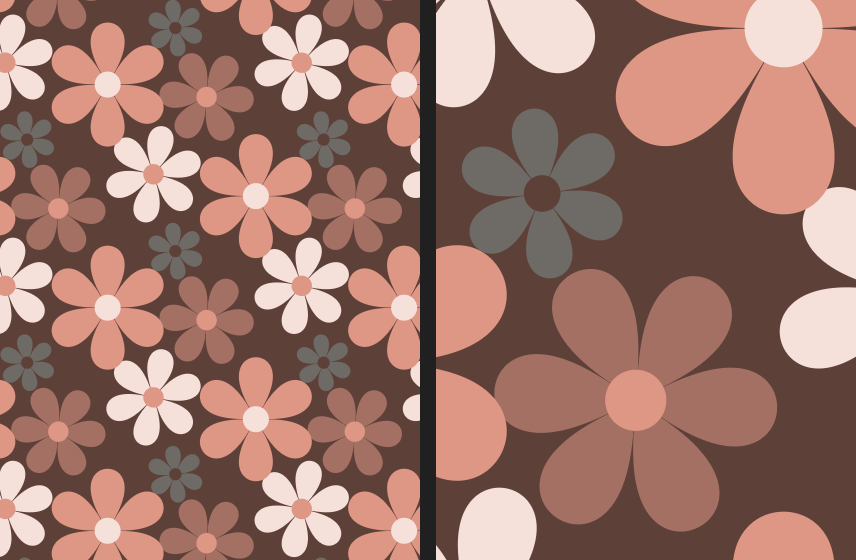
Left, the full canvas; right, a detail of the centre.
Reproduce this pattern procedurally as a Shadertoy shader.

```glsl
// Retro six-petal daisies in four sizes and colours on a dark brown ground.
// Each daisy is laid on a half-drop lattice; its petals are one implicit
// teardrop, folded around the centre by angle. Units: canvas height = 1.

const vec3 BROWN = vec3(0.365, 0.250, 0.220);
const vec3 CORAL = vec3(0.870, 0.590, 0.520);
const vec3 CREAM = vec3(0.965, 0.878, 0.855);
const vec3 ROSE  = vec3(0.640, 0.440, 0.390);
const vec3 GREY  = vec3(0.430, 0.415, 0.400);

const float SECTOR = radians(60.0);
const vec2 STEP = vec2(0.2647, 0.1992);   // column width, drop per column

// Offset from the nearest copy of a centre on the half-drop lattice
vec2 halfDrop(vec2 p, vec2 center) {
    vec2 d = p - center;
    d -= STEP * round(d.x / STEP.x);
    float rowHeight = 2.0 * STEP.y;
    d.y -= rowHeight * round(d.y / rowHeight);
    return d;
}

// Approximate signed distance to a ring of teardrop petals.
// Teardrop in petal space: y^2 = width^2 * x^2.2 * (1 - x)
float petalDistance(vec2 d, float radius, float width, float tilt) {
    float angle = atan(d.y, d.x) - tilt;
    angle -= SECTOR * round(angle / SECTOR);
    vec2 q = length(d) / radius * vec2(cos(angle), sin(angle));
    float x = max(q.x, 1e-4);
    float w2 = width * width;
    float shape = q.y * q.y - w2 * pow(x, 2.2) * (1.0 - x);
    vec2 slope = vec2(w2 * pow(x, 1.2) * (3.2 * x - 2.2), 2.0 * q.y);
    return radius * shape / max(length(slope), 1e-4);
}

// Antialiased fill of a signed distance
float coverage(float dist, float pixel) {
    return clamp(0.5 - dist / pixel, 0.0, 1.0);
}

// Paints one lattice of daisies over the colour below
vec3 daisy(vec3 below, vec2 p, vec2 center, float radius, float disc,
           float width, float tiltDegrees, vec3 petal, vec3 eye, float pixel) {
    vec2 d = halfDrop(p, center);
    float petals = petalDistance(d, radius, width, radians(tiltDegrees));
    vec3 color = mix(below, petal, coverage(petals, pixel));
    return mix(color, eye, coverage(length(d) - disc, pixel));
}

void mainImage(out vec4 fragColor, in vec2 fragCoord) {
    float pixel = 1.0 / iResolution.y;
    vec2 p = fragCoord * pixel;

    vec3 color = BROWN;
    color = daisy(color, p, vec2(0.3132, 0.9499), 0.0508, 0.0109,
                  0.73, 97.0, GREY, BROWN, pixel);
    color = daisy(color, p, vec2(0.3689, 0.8268), 0.0843, 0.0182,
                  0.75, -4.0, ROSE, CORAL, pixel);
    color = daisy(color, p, vec2(0.2741, 0.6888), 0.0874, 0.0182,
                  0.71, 78.0, CREAM, CORAL, pixel);
    color = daisy(color, p, vec2(0.1922, 0.8490), 0.1107, 0.0232,
                  0.74, 90.0, CORAL, CREAM, pixel);

    fragColor = vec4(color, 1.0);
}
```
